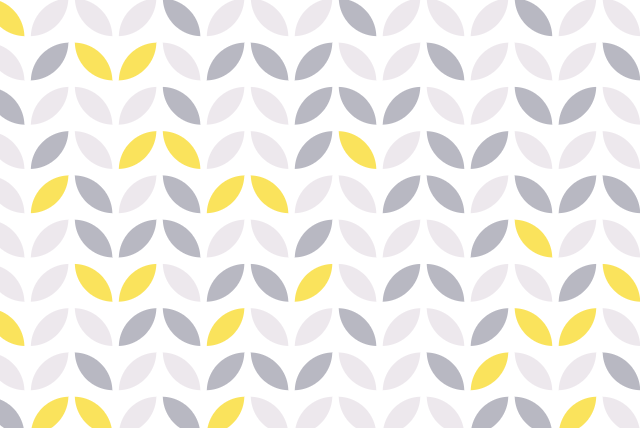
A Shadertoy shader for this pattern:

```glsl
// Rows of slender leaves leaning left and right in alternate columns on white.
// Each leaf is the overlap of two discs; a jittered low-discrepancy sequence
// over the grid picks pale, grey or yellow so the accents stay well spread.

#define REPEATS vec2(14.55, 9.67)      // cells across and down the canvas
#define FIRST_CENTER vec2(0.128, 0.39) // first leaf centre, from the top left
#define HALF_LENGTH 0.603              // tip to centre, in cells
#define HALF_WIDTH 0.241               // belly to centre, in cells
#define YELLOW_SHARE 0.14
#define GREY_SHARE 0.37
#define SCATTER 0.4                    // randomness of the colour order
#define PAPER vec3(1.0)
#define PALE vec3(0.93, 0.91, 0.93)
#define GREY vec3(0.72, 0.72, 0.76)
#define YELLOW vec3(0.98, 0.89, 0.36)

float hash(vec2 cell) {
    vec3 q = fract(cell.xyx * vec3(0.1031, 0.1030, 0.0973));
    q += dot(q, q.yzx + 33.33);
    return fract((q.x + q.y) * q.z);
}

// Signed distance to a lens with its tips on the y axis
float leafDistance(vec2 p) {
    float radius = (HALF_LENGTH * HALF_LENGTH + HALF_WIDTH * HALF_WIDTH)
                 / (2.0 * HALF_WIDTH);
    float offset = radius - HALF_WIDTH;
    p = abs(p);
    bool nearTip = (p.y - HALF_LENGTH) * offset > p.x * HALF_LENGTH;
    return nearTip ? length(p - vec2(0.0, HALF_LENGTH))
                   : length(p + vec2(offset, 0.0)) - radius;
}

vec3 leafColor(vec2 cell) {
    float order = dot(cell, vec2(0.7549, 0.5698));
    float pick = fract(order + SCATTER * hash(cell + 7.0));
    if (pick < YELLOW_SHARE) return YELLOW;
    return pick < YELLOW_SHARE + GREY_SHARE ? GREY : PALE;
}

void mainImage(out vec4 fragColor, in vec2 fragCoord) {
    // Grid counted from the top left
    vec2 uv = fragCoord / iResolution.xy;
    vec2 grid = vec2(uv.x, 1.0 - uv.y) * REPEATS - FIRST_CENTER;
    vec2 cell = floor(grid + 0.5);
    vec2 p = grid - cell;

    // Mirror odd columns, then turn the leaf onto the cell diagonal
    if (mod(cell.x, 2.0) > 0.5) p.x = -p.x;
    vec2 leaf = vec2(p.x - p.y, p.x + p.y) * sqrt(0.5);

    // Coverage over one pixel
    float pixel = REPEATS.y / iResolution.y;
    float cover = clamp(0.5 - leafDistance(leaf) / pixel, 0.0, 1.0);
    fragColor = vec4(mix(PAPER, leafColor(cell), cover), 1.0);
}
```
